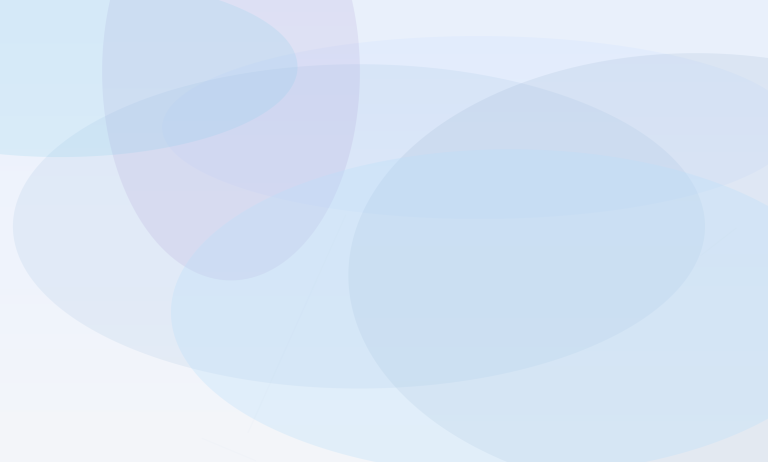
Reproduce this background procedurally as a Shadertoy shader.

```glsl
#define VEIL 0.15
#define CYAN_VEIL 0.20
#define VIOLET_VEIL 0.16
#define PALE_VEIL 0.12
#define SKY_VEIL 0.30
#define STREAK_ALPHA 0.025
#define STREAK_WIDTH 0.003

const vec3 TOP = vec3(0.912, 0.941, 0.985);
const vec3 MIDDLE = vec3(0.936, 0.953, 0.988);
const vec3 BOTTOM = vec3(0.953, 0.961, 0.977);
const vec3 BLUE = vec3(0.570, 0.714, 0.855);
const vec3 PALE = vec3(0.690, 0.804, 1.000);
const vec3 SLATE = vec3(0.530, 0.645, 0.772);
const vec3 VIOLET = vec3(0.640, 0.560, 0.810);
const vec3 CYAN = vec3(0.529, 0.810, 0.920);
const vec3 SKY = vec3(0.718, 0.870, 0.980);

// Soft-edged coverage of an axis-aligned ellipse
float ellipse(vec2 p, vec2 center, vec2 radius) {
    vec2 q = (p - center) / radius;
    float k = length(q);
    float dist = k * (k - 1.0) / max(length(q / radius), 1e-4);
    float pixel = 1.0 / iResolution.y;
    return 1.0 - smoothstep(-0.7 * pixel, 0.7 * pixel, dist);
}

// Faint line segment
float streak(vec2 p, vec2 a, vec2 b) {
    vec2 ab = b - a;
    float t = clamp(dot(p - a, ab) / dot(ab, ab), 0.0, 1.0);
    float dist = length(p - a - ab * t);
    return STREAK_ALPHA * (1.0 - smoothstep(0.0, STREAK_WIDTH, dist));
}

void mainImage(out vec4 fragColor, in vec2 fragCoord) {
    vec2 p = fragCoord / iResolution.y;

    // Vertical backdrop gradient
    vec3 color = mix(BOTTOM, MIDDLE, smoothstep(0.0, 0.5, p.y));
    color = mix(color, TOP, smoothstep(0.5, 1.0, p.y));

    // Translucent ellipses, back to front
    color = mix(color, BLUE, VEIL * ellipse(p, vec2(0.777, 0.510), vec2(0.749, 0.351)));
    color = mix(color, PALE, PALE_VEIL * ellipse(p, vec2(1.036, 0.724), vec2(0.685, 0.198)));
    color = mix(color, SLATE, VEIL * ellipse(p, vec2(1.506, 0.404), vec2(0.752, 0.481)));
    color = mix(color, VIOLET, VIOLET_VEIL * ellipse(p, vec2(0.500, 0.844), vec2(0.279, 0.451)));
    color = mix(color, CYAN, CYAN_VEIL * ellipse(p, vec2(0.130, 0.855), vec2(0.514, 0.195)));
    color = mix(color, SKY, SKY_VEIL * ellipse(p, vec2(1.105, 0.324), vec2(0.735, 0.353)));

    // Barely visible streaks
    float lines = streak(p, vec2(0.748, 0.534), vec2(0.537, 0.064));
    lines += streak(p, vec2(0.438, 0.051), vec2(0.553, 0.003));
    lines += streak(p, vec2(1.593, 0.506), vec2(1.517, 0.447));
    color = mix(color, SLATE, lines);

    fragColor = vec4(color, 1.0);
}
```
